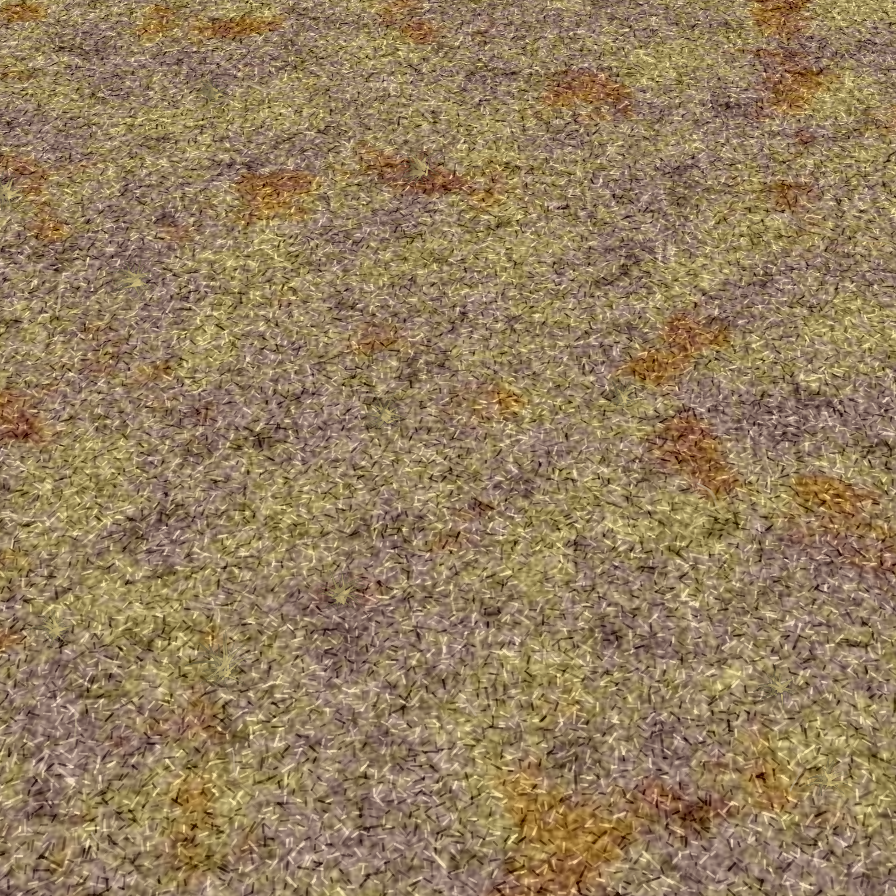
Reproduce this texture procedurally as a Shadertoy shader.

```glsl
// Dry moorland turf seen at a slant: gradient noise gives the grain and the stains,
// layered random strokes give the straw litter, and looped line distances give
// the pale grass tufts and fallen twigs. A ground projection shrinks the far side.

const float TAU = 6.2832;
const float HORIZON = 2.4;
const vec3 SOIL = vec3(0.24, 0.16, 0.07);
const vec3 BLEACHED = vec3(0.82, 0.74, 0.60);
const vec3 BLADE = vec3(0.83, 0.76, 0.51);
const vec3 TWIG = vec3(0.79, 0.72, 0.60);
const vec3 RUST_SHIFT = vec3(0.03, -0.06, -0.11);
const vec3 MOSS_SHIFT = vec3(0.01, 0.025, -0.06);
const vec3 HEATHER_SHIFT = vec3(-0.01, -0.025, 0.05);

vec2 hash2(vec2 p) {
    vec3 a = fract(p.xyx * vec3(0.1031, 0.1030, 0.0973));
    a += dot(a, a.yzx + 33.33);
    return fract((a.xx + a.yz) * a.zy);
}

vec2 direction(float angle) {
    return vec2(cos(angle), sin(angle));
}

float cornerSlope(vec2 cell, vec2 offset) {
    return dot(direction(TAU * hash2(cell).x), offset);
}

float gradientNoise(vec2 p) {
    vec2 i = floor(p), f = p - i;
    vec2 u = f * f * f * (f * (f * 6.0 - 15.0) + 10.0);
    vec2 e = vec2(1.0, 0.0);
    return mix(mix(cornerSlope(i, f), cornerSlope(i + e.xy, f - e.xy), u.x),
               mix(cornerSlope(i + e.yx, f - e.yx), cornerSlope(i + e.xx, f - e.xx), u.x), u.y);
}

float fbm(vec2 p) {
    float sum = 0.0, gain = 1.0;
    for (int i = 0; i < 4; i++) {
        sum += gain * gradientNoise(p);
        p = mat2(1.6, 1.2, -1.2, 1.6) * p + 17.3;
        gain *= 0.55;
    }
    return sum;
}

// Distance to a segment in x, position along it (0 to 1) in y.
vec2 segment(vec2 p, vec2 a, vec2 b) {
    vec2 ab = b - a;
    float along = clamp(dot(p - a, ab) / dot(ab, ab), 0.0, 1.0);
    return vec2(length(p - a - ab * along), along);
}

// Signed brightness of short strokes, one per jittered cell.
float strawLitter(vec2 p, float width, float seed) {
    vec2 cell = floor(p);
    float tone = 0.0;
    for (int k = 0; k < 9; k++) {
        vec2 id = cell + vec2(k % 3 - 1, k / 3 - 1);
        vec2 place = hash2(id + seed), look = hash2(id + seed + 51.7);
        vec2 center = id + 0.5 + 0.7 * (place - 0.5);
        vec2 reach = direction(0.5 + 2.8 * (look.x - 0.5)) * mix(0.22, 0.48, place.x);
        float d = segment(p, center - reach, center + reach).x;
        tone += smoothstep(width, width * 0.2, d) * (2.0 * look.y - 1.0);
    }
    return tone;
}

// Blade cover in x, blade brightness in y, for one drooping fan of grass.
vec2 grassTuft(vec2 p, float size, float seed) {
    vec2 result = vec2(0.0);
    if (length(p) > size * 1.4) return result;
    p.y += 0.35 * p.x * p.x / size;
    for (int i = 0; i < 30; i++) {
        vec2 r = hash2(vec2(float(i) + 3.0, seed)), s = hash2(vec2(seed, float(i) + 90.0));
        vec2 root = (s - 0.5) * size * 0.4;
        vec2 tip = root + direction(TAU * r.x) * vec2(0.8, 0.7) * size * mix(0.35, 1.0, r.y);
        tip.y += size * 0.15;
        vec2 d = segment(p, root, tip);
        float width = mix(0.0022, 0.0011, d.y);
        float cover = smoothstep(width, width * 0.3, d.x) * (1.0 - 0.5 * d.y);
        result = mix(result, vec2(1.0, mix(0.55, 1.12, s.x)), cover);
    }
    return result;
}

float twig(vec2 p, vec2 center, float angle, float len) {
    vec2 q = p - center;
    q += 0.012 * vec2(gradientNoise(p * 28.0), gradientNoise(p * 28.0 + 40.0));
    vec2 reach = direction(angle) * vec2(1.0, 0.75) * len;
    vec2 d = segment(q, -reach, reach);
    return smoothstep(0.0019, 0.0005, d.x) * mix(1.0, 0.45, d.y);
}

vec3 turf(vec2 g) {
    float stain = fbm(g * vec2(4.0, 4.6) + 7.0);
    float growth = fbm(g * vec2(5.0, 6.0) + 31.0);
    float clump = gradientNoise(mat2(0.9, -0.4, 0.4, 0.9) * g * vec2(17.0, 24.0));
    float rust = smoothstep(0.18, 0.60, stain);
    // Tone from coarse relief down to single grains
    float tone = 0.61 + 0.13 * growth - 0.10 * rust;
    tone += 0.16 * clump - 0.18 * smoothstep(0.22, 0.55, fbm(g * vec2(9.0, 13.0) + 63.0));
    tone += 0.36 * gradientNoise(g * 66.0) + 0.42 * gradientNoise(g * 145.0 + 9.0);
    tone += 0.40 * strawLitter(g * 38.0, 0.10, 11.0);
    tone += 0.52 * strawLitter(g * 64.0 + 5.0, 0.14, 23.0);
    tone += 0.50 * strawLitter(g * 97.0 + 2.0, 0.18, 37.0);
    vec3 color = mix(SOIL, BLEACHED, clamp(tone, -0.15, 1.25));
    // Rust, moss and heather stains
    float hue = 0.9 * growth + 0.7 * gradientNoise(g * 42.0 + 80.0);
    color += RUST_SHIFT * rust + MOSS_SHIFT * smoothstep(0.0, 0.45, hue);
    return color + HEATHER_SHIFT * smoothstep(0.0, 0.45, -hue);
}

void mainImage(out vec4 fragColor, in vec2 fragCoord) {
    vec2 uv = fragCoord / iResolution.y;
    vec2 ground = HORIZON * vec2(uv.x - 0.5, HORIZON) / (HORIZON - uv.y);
    vec3 color = turf(ground);

    // Fallen twigs
    for (int i = 0; i < 18; i++) {
        float id = float(i);
        vec2 center = hash2(vec2(id, 4.0)), shape = hash2(vec2(id, 29.0));
        float len = mix(0.012, 0.038, shape.y) * (1.0 - 0.4 * center.y);
        color = mix(color, TWIG, 0.75 * twig(uv, center, TAU * shape.x, len));
    }

    // Grass tufts, each over a shaded base
    for (int i = 0; i < 11; i++) {
        float id = float(i);
        vec2 center = hash2(vec2(id + 2.0, 71.0));
        float size = mix(0.025, 0.058, hash2(vec2(id, 13.0)).x) * (1.0 - 0.5 * center.y);
        vec2 p = uv - center;
        color *= 1.0 - 0.18 * smoothstep(size * 0.8, 0.0, length(p));
        vec2 tuft = grassTuft(p, size, id * 7.0 + 5.0);
        color = mix(color, BLADE * tuft.y, 0.8 * tuft.x);
    }
    fragColor = vec4(clamp(color, 0.0, 1.0), 1.0);
}
```
